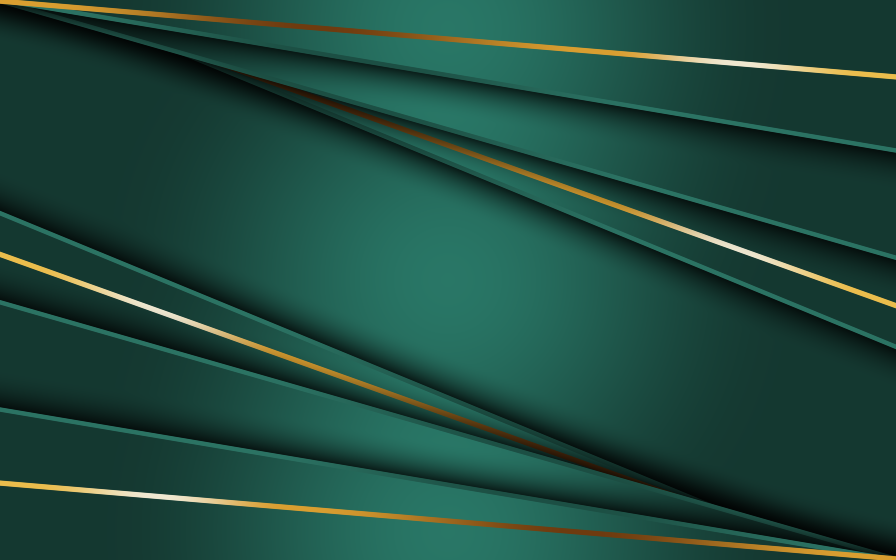
Give the GLSL for this background, as a WebGL 1 fragment shader.

```glsl
precision highp float;
// Emerald layered panels fanning from two opposite corners, with gold lines and soft shadows.

uniform vec2 u_resolution;

// Signed distance to the line y = offset + slope * x, positive below it (y points down).
float lineDistance(vec2 p, float offset, float slope) {
  return (p.y - offset - slope * p.x) / sqrt(1.0 + slope * slope);
}

// Coverage of the side where d is negative, smoothed over about one pixel.
float coverage(float d) {
  float pixel = 1.0 / u_resolution.y;
  return 1.0 - smoothstep(-0.6 * pixel, 0.6 * pixel, d);
}

// Radial emerald glow.
vec3 emerald(vec2 p, vec2 center) {
  float falloff = smoothstep(0.0, 0.62, length(p - center));
  return mix(vec3(0.16, 0.465, 0.4), vec3(0.08, 0.22, 0.19), falloff);
}

// Metallic gradient running along x from 0 to 1.
vec3 metal(float x) {
  vec3 gold = vec3(0.85, 0.62, 0.19);
  vec3 color = mix(gold, vec3(0.43, 0.23, 0.06), smoothstep(0.05, 0.34, x));
  color = mix(color, gold, smoothstep(0.36, 0.66, x));
  color = mix(color, vec3(0.94, 0.91, 0.82), smoothstep(0.68, 0.82, x));
  return mix(color, vec3(0.92, 0.74, 0.3), smoothstep(0.83, 0.96, x));
}

// Panel above a line: casts a shadow below and carries a bright rim.
vec3 addPanel(vec3 color, vec2 p, float offset, float slope, float glowHeight) {
  float d = lineDistance(p, offset, slope);
  float shade = clamp(1.0 - d / 0.07, 0.0, 1.0);
  color *= 1.0 - 0.75 * shade * shade;

  vec3 rim = mix(vec3(0.11, 0.31, 0.265), vec3(0.17, 0.45, 0.39),
                 smoothstep(0.05, 0.55, abs(p.x - 0.62)));
  vec3 panel = mix(rim, emerald(p, vec2(0.8, glowHeight)), coverage(d + 0.008));
  return mix(color, panel, coverage(d));
}

vec3 addGoldLine(vec3 color, vec2 p, float offset, float slope) {
  float d = abs(lineDistance(p, offset, slope)) - 0.0047;
  return mix(color, metal(p.x / 1.6), coverage(d));
}

void main() {
  // Height units with y down; the lower half is the upper half turned by 180 degrees.
  vec2 uv = gl_FragCoord.xy / u_resolution;
  vec2 p = vec2(1.6 * uv.x, 1.0 - uv.y);
  if (p.y - 0.5 > 0.41 * (p.x - 0.8)) p = vec2(1.6, 1.0) - p;

  // Layers from back to front.
  vec3 color = emerald(p, vec2(0.8, 0.5));
  color = addPanel(color, p, -0.035, 0.4117, 0.26);
  color = addGoldLine(color, p, -0.027, 0.358);
  color = addPanel(color, p, 0.006, 0.2865, 0.18);
  color = addPanel(color, p, 0.004, 0.168, 0.05);
  color = addGoldLine(color, p, 0.002, 0.0846);

  gl_FragColor = vec4(color, 1.0);
}
```
